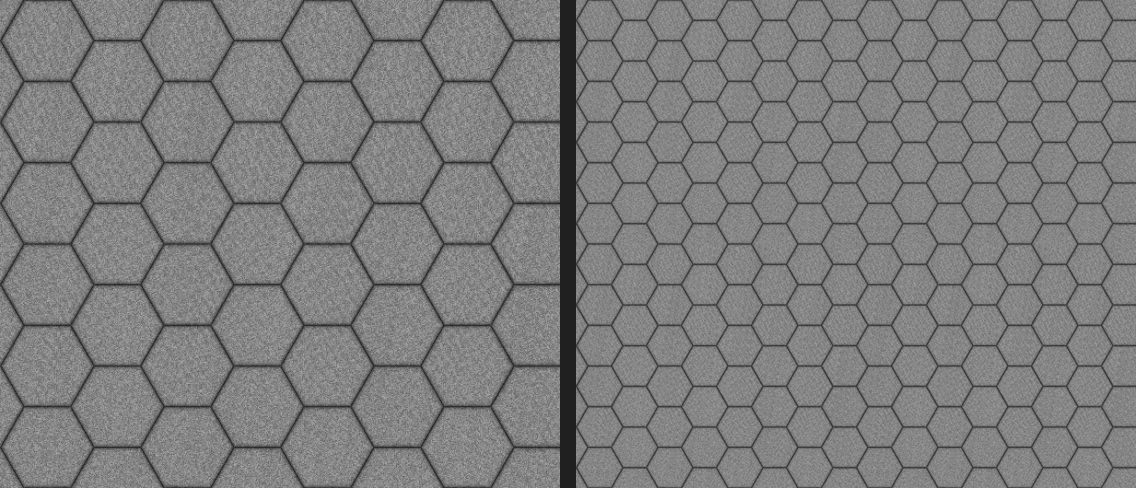
Left, the tile; right, the same tile 2 across and 2 down.
Reproduce this pattern procedurally as a Shadertoy shader.

```glsl
// Grainy grey hexagonal paving with soft dark joints, tiling seamlessly.

const vec2  REPEATS      = vec2(4.0, 6.0);      // whole cells across and down
const vec2  CELL_SIZE    = vec2(1.7320508, 1.0); // holds two flat-topped hexagons
const vec2  FIRST_CENTRE = vec2(0.3385, 0.5);   // hexagon centre, in cells
const float FACE_GREY    = 0.528;
const float JOINT_GREY   = 0.14;
const float JOINT_WIDTH  = 0.019;               // falloff, in hexagon heights
const vec2  FINE_GRID    = vec2(512.0, 446.0);  // grains across and down
const vec2  COARSE_GRID  = vec2(256.0, 223.0);
const float FINE_GRAIN   = 0.29;
const float COARSE_GRAIN = 0.06;

float hash(vec2 p) {
    return fract(sin(dot(p, vec2(12.9898, 78.233))) * 43758.5453);
}

// Centred speckle value that wraps on the grid
float speckle(vec2 cell, vec2 grid) {
    cell = mod(cell, grid);
    return 0.5 * (hash(cell) + hash(cell + 37.7)) - 0.5;
}

// Smooth wrapping noise with grains at the grid cell centres
float grain(vec2 uv, vec2 grid) {
    vec2 q = uv * grid - 0.5;
    vec2 i = floor(q);
    vec2 f = smoothstep(0.0, 1.0, q - i);
    float low  = mix(speckle(i, grid), speckle(i + vec2(1, 0), grid), f.x);
    float high = mix(speckle(i + vec2(0, 1), grid), speckle(i + 1.0, grid), f.x);
    return mix(low, high, f.y);
}

// Distance from the hexagon border, positive inside
float hexInset(vec2 p) {
    p = abs(p);
    return 0.5 - max(p.y, dot(p, vec2(0.8660254, 0.5)));
}

// Distance to the nearest joint of the honeycomb
float jointDistance(vec2 uv) {
    vec2 p = uv * REPEATS - FIRST_CENTRE;
    vec2 a = (fract(p + 0.5) - 0.5) * CELL_SIZE;
    vec2 b = (fract(p) - 0.5) * CELL_SIZE;
    return max(0.0, max(hexInset(a), hexInset(b)));
}

void mainImage(out vec4 fragColor, in vec2 fragCoord) {
    vec2 uv = fragCoord / iResolution.xy;

    // Stone surface
    float texture01 = 1.0 + FINE_GRAIN / FACE_GREY * grain(uv, FINE_GRID)
                          + COARSE_GRAIN / FACE_GREY * grain(uv, COARSE_GRID);

    // Soft joints, never narrower than a pixel
    float pixel = REPEATS.y / iResolution.y;
    float joint = exp(-jointDistance(uv) / max(JOINT_WIDTH, pixel));

    float grey = mix(FACE_GREY, JOINT_GREY, joint) * texture01;
    fragColor = vec4(vec3(clamp(grey, 0.0, 1.0)), 1.0);
}
```
